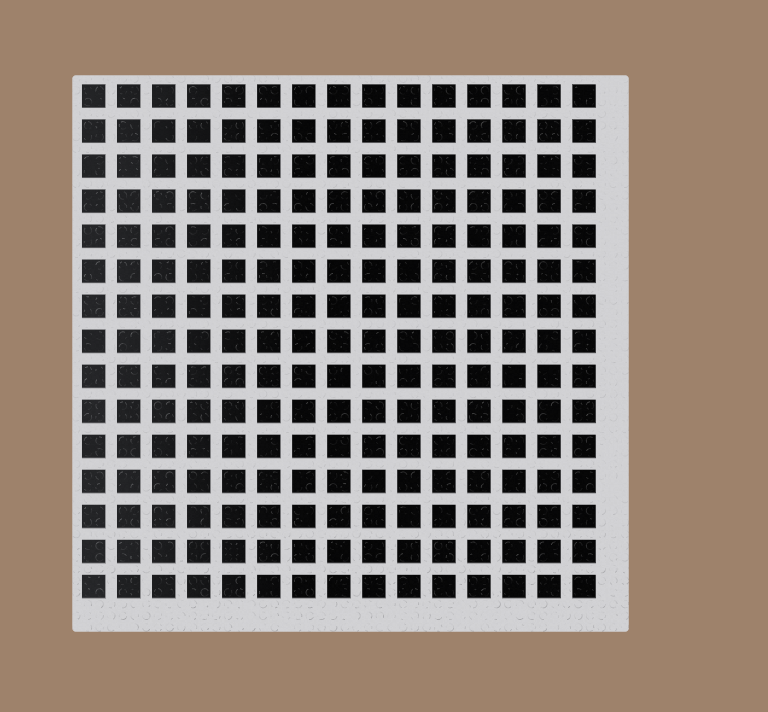
A Shadertoy shader for this pattern:

```glsl
const vec3 GROUND = vec3(0.62, 0.51, 0.42);
const vec3 PLATE = vec3(0.82, 0.82, 0.83);
const vec3 RIM = vec3(0.40, 0.40, 0.41);
const vec3 DARK = vec3(0.025, 0.025, 0.027);
const vec3 SHEEN = vec3(0.14, 0.143, 0.152);

// Lengths are fractions of the canvas height
const vec2 PLATE_CENTER = vec2(0.4923, 0.5035);
const float PLATE_HALF = 0.3908;
const float PLATE_CORNER = 0.005;
const vec2 FIRST_SQUARE = vec2(0.1317, 0.1761);
const float PITCH = 0.0492;
const float SQUARE_HALF = 0.0166;
const float LAST_INDEX = 14.0;
const vec2 RIM_SHIFT = vec2(-0.0008, 0.0012);

const float STUDS_PER_PITCH = 3.0;
const float STUD_RADIUS = 0.32;
const float STUD_LINE = 0.035;
const float ARC_PIECES = 9.0;
const float ARC_DENSITY = 0.48;
const float GRAIN = 0.012;
const float TAU = 6.28318;

float hash(vec2 p) {
    return fract(sin(dot(p, vec2(127.1, 311.7))) * 43758.5453);
}

float boxDistance(vec2 p, float halfSize, float corner) {
    vec2 d = abs(p) - halfSize + corner;
    return length(max(d, 0.0)) + min(max(d.x, d.y), 0.0) - corner;
}

float coverage(float d, float pixel) {
    return clamp(0.5 - d / pixel, 0.0, 1.0);
}

// Broken ring around each stud: x is its strength, y its light direction
vec2 studArc(vec2 p, float pixel) {
    vec2 id = floor(p);
    vec2 q = fract(p) - 0.5;
    float turn = fract(atan(q.y, q.x) / TAU + hash(id));
    float piece = floor(turn * ARC_PIECES);
    float seed = hash(id + 17.3 * (piece + 1.0));
    float ring = abs(length(q) - STUD_RADIUS) - STUD_LINE;
    float lit = step(seed, ARC_DENSITY) * (0.35 + 0.65 * hash(id + seed));
    return vec2(coverage(ring, pixel) * lit, dot(normalize(q + 1e-4), vec2(-0.6, 0.8)));
}

void mainImage(out vec4 fragColor, in vec2 fragCoord) {
    float pixel = 1.0 / iResolution.y;
    vec2 p = fragCoord * pixel;
    vec2 onPlate = (p - PLATE_CENTER) / (2.0 * PLATE_HALF) + 0.5;

    // Stud grid, two studs across each square and one across each bar
    float studSize = PITCH / STUDS_PER_PITCH;
    vec2 studPos = (p - FIRST_SQUARE) / studSize;
    vec2 arc = studArc(studPos, pixel / studSize);
    float grain = (hash(floor(studPos * 9.0)) - 0.5) * GRAIN;

    // Pale plate, with relief stronger toward the bottom
    float relief = mix(0.17, 0.07, smoothstep(0.0, 0.3, onPlate.y));
    vec3 plate = PLATE + grain - arc.x * relief * (0.6 - 0.5 * arc.y);

    // Dark squares, with a soft sheen on the left
    vec2 index = clamp(round((p - FIRST_SQUARE) / PITCH), 0.0, LAST_INDEX);
    vec2 q = p - FIRST_SQUARE - index * PITCH;
    float sheen = 1.0 - smoothstep(0.0, 0.45, onPlate.x);
    vec3 dark = mix(DARK, SHEEN, sheen) + grain;
    dark += arc.x * (0.17 + 0.10 * arc.y);
    dark *= 0.92 + 0.16 * hash(index + 5.0);

    float opening = coverage(boxDistance(q, SQUARE_HALF, 0.0), pixel);
    float inside = coverage(boxDistance(q - RIM_SHIFT, SQUARE_HALF, 0.0), pixel);
    plate = mix(plate, mix(RIM, dark, inside), opening);

    // Plain ground reaches every canvas edge, so the tile has no seam
    float plateMask = coverage(boxDistance(p - PLATE_CENTER, PLATE_HALF, PLATE_CORNER), pixel);
    fragColor = vec4(mix(GROUND, plate, plateMask), 1.0);
}
```
